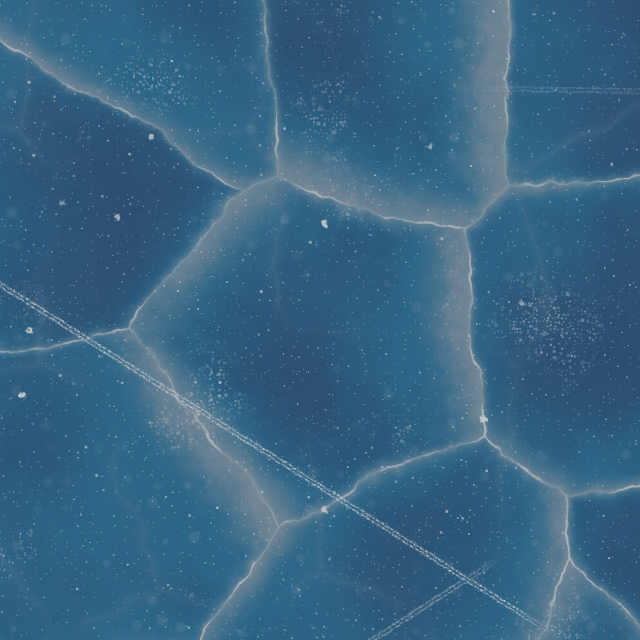
A three.js fragment shader for this texture:

```glsl
// Cracked deep-blue ice: warped Voronoi borders form pale broken cracks, each with its
// own lopsided milky haze inside a wider teal glow. Buried cracks, frost, air specks
// and long skate scratches are layered on top.
varying vec2 vUv;

vec2 hash2(vec2 p) {
  vec3 q = fract(vec3(p.xyx) * vec3(0.1031, 0.1030, 0.0973));
  q += dot(q, q.yzx + 33.33);
  return fract((q.xx + q.yz) * q.zy);
}

// Gradient noise, about -0.7 to 0.7
float corner(vec2 cell, vec2 offset) {
  float angle = 6.2832 * hash2(cell + 19.0).x;
  return dot(vec2(cos(angle), sin(angle)), offset);
}

float noise(vec2 p) {
  vec2 i = floor(p), f = fract(p);
  vec2 u = f * f * f * (f * (f * 6.0 - 15.0) + 10.0);
  vec2 e = vec2(1.0, 0.0);
  return mix(mix(corner(i, f), corner(i + e, f - e), u.x),
             mix(corner(i + e.yx, f - e.yx), corner(i + 1.0, f - 1.0), u.x), u.y);
}

float fbm(vec2 p) {
  float sum = 0.0, gain = 0.6;
  for (int i = 0; i < 4; i++) {
    sum += gain * noise(p);
    p = p * 2.1 + 7.3;
    gain *= 0.5;
  }
  return sum;
}

vec2 site(vec2 cell) {
  return cell + 0.1 + 0.8 * hash2(cell + 43.0);
}

// Distance to the nearest Voronoi border; haze holds the milky part and the wide glow,
// and differs on the two sides of a border
float cracks(vec2 p, out vec2 home, out vec2 haze) {
  vec2 toHome = vec2(0.0);
  float nearest = 9.0, border = 9.0;
  home = floor(p);
  haze = vec2(0.0);
  for (int j = -1; j <= 1; j++) for (int i = -1; i <= 1; i++) {
    vec2 cell = floor(p) + vec2(float(i), float(j));
    vec2 r = site(cell) - p;
    if (dot(r, r) < nearest) { nearest = dot(r, r); toHome = r; home = cell; }
  }
  for (int j = -2; j <= 2; j++) for (int i = -2; i <= 2; i++) {
    vec2 cell = home + vec2(float(i), float(j));
    vec2 r = site(cell) - p;
    vec2 gap = r - toHome;
    if (dot(gap, gap) > 0.0001) {
      float d = max(dot(0.5 * (toHome + r), normalize(gap)), 0.0);
      vec2 side = hash2(home * 13.0 + cell * 7.0 + 91.0);
      float reach = d / mix(0.035, 0.22, side.x * side.x);
      border = min(border, d);
      haze = max(haze, mix(0.4, 1.0, side.x) * vec2(exp(-pow(reach, 1.5)), exp(-0.6 * reach)));
    }
  }
  return border;
}

float specks(vec2 uv, float count, float share, float size) {
  vec2 cell = floor(uv * count);
  vec2 pick = hash2(cell + count + 57.0);
  float d = length(fract(uv * count) - 0.2 - 0.6 * hash2(cell + count)) / count;
  float radius = size * (0.5 + 0.5 * pick.y);
  float grain = 1.0 - smoothstep(0.4 * radius, radius, d);
  return grain * step(pick.x, share) * (0.35 + 0.65 * fract(pick.y * 7.0));
}

// Grainy track of chipped ice from a to b
float scratch(vec2 uv, vec2 a, vec2 b) {
  vec2 along = normalize(b - a);
  float t = dot(uv - a, along);
  float s = dot(uv - a, vec2(-along.y, along.x)) + 0.0015 * noise(vec2(t * 45.0, 3.0));
  float rails = 1.0 - smoothstep(0.0004, 0.0028, abs(abs(s) - 0.0028));
  float chips = smoothstep(-0.2, 0.3, noise(vec2(t * 210.0, s * 380.0)));
  float dust = exp(-s * s / 0.00004) * specks(uv, 200.0, 0.6, 0.0026);
  float ends = smoothstep(0.0, 0.06, t) * (1.0 - smoothstep(-0.1, 0.0, t - length(b - a)));
  return ends * (rails * (0.25 + 0.75 * chips) + 0.6 * dust);
}

void main() {
  vec2 uv = vUv;
  vec2 warp = vec2(fbm(uv * 6.0), fbm(uv * 6.0 + 31.0));
  vec2 jag = vec2(fbm(uv * 34.0), fbm(uv * 34.0 + 17.0));
  float cloud = fbm(uv * 3.0 + 12.0);
  vec2 home, haze, buriedHome, buriedHaze;
  float edge = cracks(uv * 2.25 + 0.08 * warp + 0.016 * jag + 5.2, home, haze) / 2.25;
  float buried = cracks(uv * 3.3 + 0.18 * warp + 20.6, buriedHome, buriedHaze) / 3.3;

  // Deep ice, tinted cell by cell, with teal spreading from the cracks
  float tint = hash2(home + 71.0).x;
  haze *= 1.0 + 0.7 * cloud + 0.25 * jag.x;
  float glow = 0.85 * haze.y + 0.32 * tint * tint + 0.4 * max(cloud + 0.05, 0.0);
  vec3 color = vec3(0.174, 0.308, 0.440) * (1.0 + 0.06 * cloud + 0.04 * jag.y);
  color = mix(color, vec3(0.170, 0.400, 0.530), smoothstep(0.02, 0.6, glow));

  // Buried cracks
  float veil = smoothstep(-0.3, 0.3, noise(uv * 4.0 + 8.0));
  color = mix(color, vec3(0.33, 0.45, 0.55),
              veil * (0.32 * exp(-buried / 0.006) + 0.12 * buriedHaze.y));

  // Milky haze and soft bubbles
  float milk = smoothstep(0.2, 1.05, haze.x) * (0.95 + 0.25 * jag.y);
  color = mix(color, vec3(0.440, 0.520, 0.580), clamp(milk, 0.0, 1.0));
  float bubbles = specks(uv + 0.004 * warp, 22.0, 0.25, 0.012);
  color = mix(color, vec3(0.48, 0.57, 0.63), 0.28 * bubbles * smoothstep(0.1, 0.5, glow));

  // Surface cracks: a soft pale band with a thin broken line in it
  float vein = smoothstep(-0.35, 0.4, noise(uv * 15.0 + 4.0) + 0.6 * jag.x);
  color = mix(color, vec3(0.50, 0.565, 0.61), 0.6 * exp(-edge / 0.0045));
  float line = 1.0 - smoothstep(0.0003, 0.0028, edge + 0.0012 * jag.y);
  color = mix(color, vec3(0.70, 0.72, 0.74), line * (0.1 + 0.75 * vein));

  // Frost patches, specks, flakes and scratches
  float patches = smoothstep(0.22, 0.55, noise(uv * 5.5 + 2.7) + 0.45 * jag.x);
  float frost = max(specks(uv + 0.001 * jag, 170.0, 0.55, 0.0030),
                    specks(uv + 0.002 * jag, 95.0, 0.4, 0.0045));
  float air = 0.65 * specks(uv, 80.0, 0.24, 0.0022);
  air = max(air, 0.45 * specks(uv + 0.3, 125.0, 0.2, 0.0018));
  air = max(air, 0.8 * specks(uv, 28.0, 0.13, 0.0036));
  vec2 ragged = uv + 0.006 * vec2(noise(uv * 150.0), noise(uv * 150.0 + 50.0));
  air = max(air, 1.4 * specks(ragged, 7.0, 0.22, 0.0075));
  float tracks = 0.75 * scratch(uv, vec2(-0.07, 0.60), vec2(0.88, 0.0));
  tracks = max(tracks, 0.5 * scratch(uv, vec2(0.52, -0.04), vec2(0.80, 0.14)));
  tracks = max(tracks, 0.25 * scratch(uv, vec2(0.74, 0.862), vec2(1.15, 0.855)));
  float white = max(max(0.5 * patches * frost, air), tracks);
  color = mix(color, vec3(0.76, 0.78, 0.79), clamp(white, 0.0, 0.95));

  gl_FragColor = vec4(color, 1.0);
}
```
